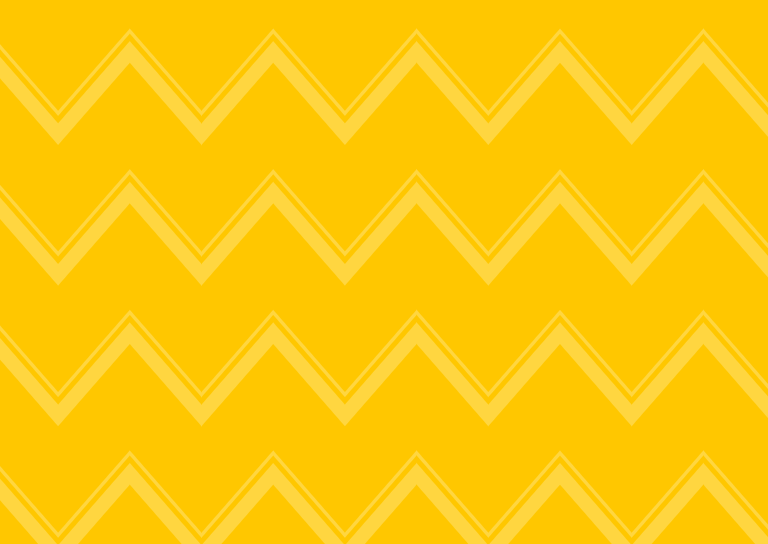
Give the GLSL for this pattern, as a Shadertoy shader.

```glsl
// Golden ground with four rows of pale zigzags, each a thin line above a thick band.
// A triangle wave shears the depth below the top edge, so the stripes become
// horizontal bands that repeat at a fixed row height.

// Antialiased coverage of the interval from top to bottom.
float band(float depth, float top, float bottom, float blur) {
    return clamp((depth - top) / blur + 0.5, 0.0, 1.0)
         * clamp((bottom - depth) / blur + 0.5, 0.0, 1.0);
}

// Triangle wave: 0 at the peaks, 1 at the valleys.
float zigzag(float x, float period) {
    return 1.0 - abs(2.0 * fract(x / period) - 1.0);
}

void mainImage(out vec4 fragColor, in vec2 fragCoord) {
    // Lengths are fractions of the canvas height.
    vec2 p = fragCoord / iResolution.y;
    float period = 0.2636;
    float amplitude = 0.1511;
    float rowHeight = 0.2585;

    // Depth below the top edge, flattened along the zigzag.
    float depth = 1.0 - p.y - amplitude * zigzag(p.x - 0.2386, period);
    float row = floor(depth / rowHeight);
    float local = depth - row * rowHeight;

    // One pixel across the sloped edge, measured vertically.
    float slope = 2.0 * amplitude / period;
    float blur = length(vec2(1.0, slope)) / iResolution.y;

    // Thin upper line and thick lower band; no row above the first.
    float stripes = band(local, 0.0525, 0.0619, blur)
                  + band(local, 0.0756, 0.1154, blur);
    stripes *= step(0.0, row);

    vec3 gold = vec3(1.0, 0.78, 0.0);
    vec3 paleGold = vec3(1.0, 0.84, 0.25);
    fragColor = vec4(mix(gold, paleGold, stripes), 1.0);
}
```
